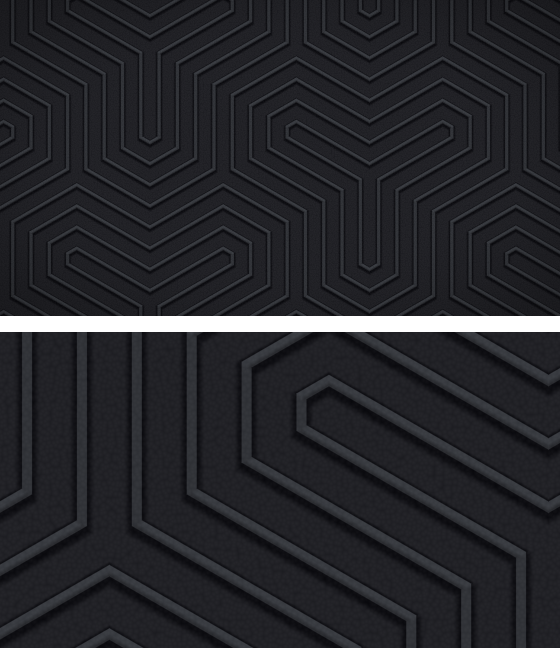
Top: the whole. Bottom: its middle third, enlarged.
Write a WebGL 2 fragment shader that draws this pattern.

```glsl
#version 300 es
precision highp float;
// Dark embossed maze of nested three-armed outlines on a triangular lattice.
// A hexagonal distance to the nearest tripod is cut into evenly spaced ridges,
// then given a bevel, a dark rim, a drop shadow, fine grain and a vignette.

uniform vec2 u_resolution;
out vec4 fragColor;

// Lengths are fractions of the canvas height.
const float PITCH = 0.0579;                  // gap between ridges
const vec2 ORIGIN = vec2(0.4745, 0.8495);    // hub of one tripod
const float RIDGE_HALF = 0.0053;
const float RIM_WIDTH = 0.0095;
const vec2 SHADOW_SHIFT = vec2(0.0, 0.0045);
const float GRAIN_SIZE = 0.0046;
const float GRAIN_AMOUNT = 0.030;
const float VIGNETTE = 0.24;

const vec3 GROUND = vec3(0.122, 0.123, 0.140);
const vec3 SHADOW = vec3(0.035, 0.035, 0.050);
const vec3 RIDGE_DIM = vec3(0.150, 0.155, 0.170);
const vec3 RIDGE_LIT = vec3(0.215, 0.225, 0.245);

const float SIN60 = 0.866025;
const float COLUMN_STEP = 12.0 * PITCH;
const float ROW_STEP = COLUMN_STEP / SIN60;
const float ARM_LENGTH = ROW_STEP / 3.0;

// Hexagonal distance to an arm running from the hub along dir.
float armDistance(vec2 p, vec2 dir) {
    float along = dot(p, dir);
    float across = abs(p.x * dir.y - p.y * dir.x);
    float beyond = abs(along - clamp(along, 0.0, ARM_LENGTH));
    return max(across, 0.5 * across + SIN60 * beyond);
}

// One arm points down, two point up and outwards.
float tripodDistance(vec2 p) {
    p.x = abs(p.x);
    return min(armDistance(p, vec2(0.0, -1.0)), armDistance(p, vec2(SIN60, 0.5)));
}

// Distance to the nearest tripod; odd columns are shifted by half a row.
float latticeDistance(vec2 p) {
    float nearest = 1e3;
    float baseColumn = round(p.x / COLUMN_STEP);
    for (int i = -1; i <= 1; i++) {
        float column = baseColumn + float(i);
        float stagger = 0.5 * mod(column, 2.0);
        float baseRow = round(p.y / ROW_STEP - stagger);
        for (int j = -1; j <= 1; j++) {
            float row = baseRow + float(j) + stagger;
            vec2 hub = vec2(column * COLUMN_STEP, row * ROW_STEP);
            nearest = min(nearest, tripodDistance(p - hub));
        }
    }
    return nearest;
}

// Distance to the centre line of the closest ridge.
float ridgeDistance(vec2 p) {
    return abs(fract(latticeDistance(p) / PITCH) - 0.5) * PITCH;
}

vec2 hash2(vec2 cell) {
    vec3 h = fract(cell.xyx * vec3(0.1031, 0.1030, 0.0973));
    h += dot(h, h.yzx + 33.33);
    return fract((h.xx + h.yz) * h.zy);
}

// Cellular noise: distance to the nearest scattered point.
float cellular(vec2 p) {
    vec2 cell = floor(p);
    float nearest = 2.0;
    for (int y = -1; y <= 1; y++) {
        for (int x = -1; x <= 1; x++) {
            vec2 neighbor = cell + vec2(x, y);
            nearest = min(nearest, distance(p, neighbor + hash2(neighbor)));
        }
    }
    return nearest;
}

void main() {
    vec2 uv = gl_FragCoord.xy / u_resolution.y;
    vec2 p = uv - ORIGIN;
    float edge = 0.75 / u_resolution.y;

    float ridge = ridgeDistance(p);
    float shifted = ridgeDistance(p + SHADOW_SHIFT);

    // Rim on both sides and a softer shadow below each ridge
    float rim = 1.0 - smoothstep(RIDGE_HALF, RIM_WIDTH, ridge);
    float drop = 1.0 - smoothstep(RIDGE_HALF, RIM_WIDTH * 1.5, shifted);
    vec3 color = mix(GROUND, SHADOW, max(0.8 * rim, 0.85 * drop));

    // Ridge face, brighter on its upper side
    float lit = clamp(0.5 + 0.5 * (shifted - ridge) / SHADOW_SHIFT.y, 0.0, 1.0);
    float face = 1.0 - smoothstep(RIDGE_HALF - edge, RIDGE_HALF + edge, ridge);
    color = mix(color, mix(RIDGE_DIM, RIDGE_LIT, lit), face);

    // Grain and vignette
    color += GRAIN_AMOUNT * (0.45 - cellular(uv / GRAIN_SIZE));
    vec2 fromCenter = gl_FragCoord.xy / u_resolution - 0.5;
    color *= 1.06 - VIGNETTE * smoothstep(0.1, 0.5, dot(fromCenter, fromCenter));

    fragColor = vec4(max(color, 0.0), 1.0);
}
```
